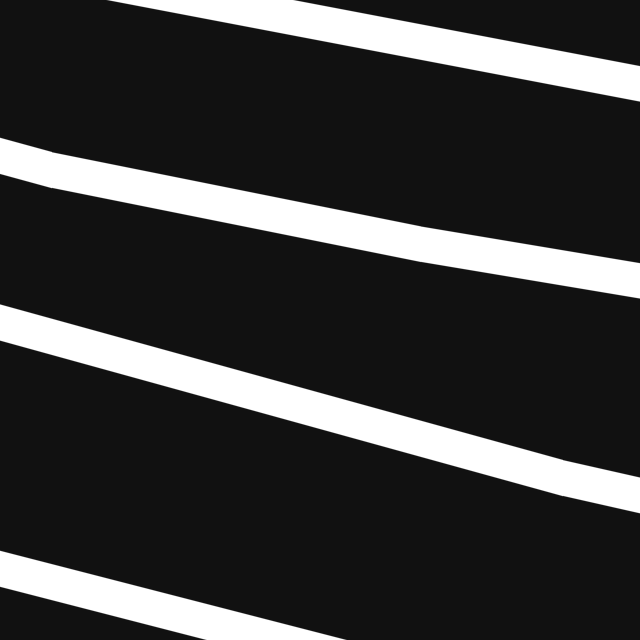
Write a WebGL 2 fragment shader that draws this pattern.

```glsl
#version 300 es
precision highp float;
// Four white bands slope down across a near-black ground, some gently bent.
// Each band is a piecewise-linear height: a start, a slope and up to two bends.
// Slope-corrected vertical distance gives even width and mitred corners.

uniform vec2 u_resolution;
out vec4 fragColor;

const vec3 GROUND = vec3(0.067);
const vec3 BAND = vec3(1.0);
const float HALF_WIDTH = 0.0273;
const int BAND_COUNT = 4;

// Height at the left edge, initial slope
const vec2 LINES[BAND_COUNT] = vec2[](
    vec2(1.0596, -0.1906),
    vec2(0.7565, -0.2740),
    vec2(0.4961, -0.2763),
    vec2(0.1113, -0.2575));

// First bend (x, slope change), second bend (x, slope change)
const vec4 BENDS[BAND_COUNT] = vec4[](
    vec4(0.0),
    vec4(0.081, 0.0731, 0.6576, 0.0336),
    vec4(0.879, 0.0505, 0.0, 0.0),
    vec4(0.0));

// Height and local slope added by one bend
vec2 bendAt(float x, vec2 bend) {
    return bend.y * vec2(max(x - bend.x, 0.0), step(bend.x, x));
}

// Distance from p to the centre of a bent line
float bentLineDistance(vec2 p, vec2 line, vec4 bends) {
    vec2 heightSlope = vec2(line.x + line.y * p.x, line.y);
    heightSlope += bendAt(p.x, bends.xy) + bendAt(p.x, bends.zw);
    return abs(p.y - heightSlope.x) / length(vec2(1.0, heightSlope.y));
}

// Smooth coverage of a stroke, blended over about one pixel
float strokeMask(float dist, float halfWidth, float pixel) {
    return 1.0 - smoothstep(-0.75 * pixel, 0.75 * pixel, dist - halfWidth);
}

void main() {
    vec2 p = gl_FragCoord.xy / u_resolution;
    float pixel = 1.0 / min(u_resolution.x, u_resolution.y);

    float coverage = 0.0;
    for (int i = 0; i < BAND_COUNT; i++) {
        float dist = bentLineDistance(p, LINES[i], BENDS[i]);
        coverage = max(coverage, strokeMask(dist, HALF_WIDTH, pixel));
    }

    fragColor = vec4(mix(GROUND, BAND, coverage), 1.0);
}
```
